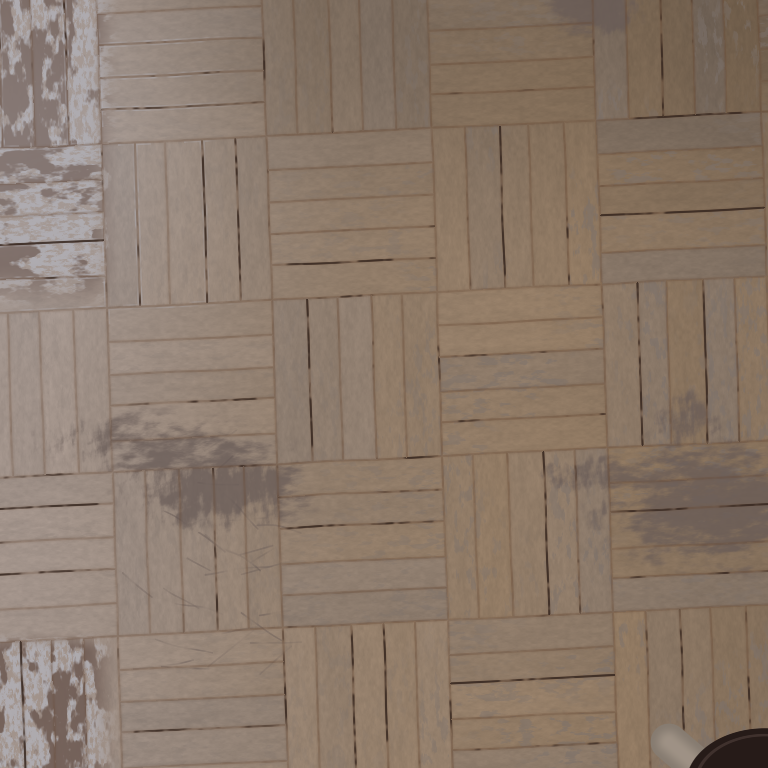
A three.js fragment shader for this texture:

```glsl
varying vec2 vUv;

const vec2 GRID_ORIGIN = vec2(0.3542, 0.6094);
const vec2 TILE_RIGHT = vec2(0.2148, 0.0104);
const vec2 TILE_UP = vec2(-0.0072, 0.2135);
const float TILE_SIZE = 0.214;
const float STRIPS = 5.0;
const float JOINT_WIDTH = 0.0006;
const float SOFT = 0.0016;
const float SCRATCHES = 26.0;

const vec3 TAN = vec3(0.570, 0.492, 0.420);
const vec3 PALE = vec3(0.635, 0.580, 0.550);
const vec3 HONEY = vec3(0.580, 0.480, 0.375);
const vec3 WORN_GREY = vec3(0.535, 0.490, 0.465);
const vec3 SCUFF = vec3(0.400, 0.350, 0.335);
const vec3 GLARE = vec3(0.690, 0.685, 0.710);
const vec3 BARE_WOOD = vec3(0.430, 0.355, 0.325);
const vec3 JOINT_RUST = vec3(0.400, 0.285, 0.205);
const vec3 JOINT_DARK = vec3(0.200, 0.145, 0.120);
const vec3 POT_DARK = vec3(0.150, 0.105, 0.095);
const vec3 POT_RIM = vec3(0.290, 0.230, 0.210);
const vec3 HANDLE = vec3(0.620, 0.570, 0.520);

float hash(vec2 p) {
  vec3 q = fract(vec3(p.xyx) * 0.1031);
  q += dot(q, q.yzx + 33.33);
  return fract((q.x + q.y) * q.z);
}

float noise(vec2 p) {
  vec2 i = floor(p), f = fract(p);
  f = f * f * (3.0 - 2.0 * f);
  return mix(mix(hash(i), hash(i + vec2(1, 0)), f.x),
             mix(hash(i + vec2(0, 1)), hash(i + vec2(1, 1)), f.x), f.y);
}

float fbm(vec2 p) {
  float sum = 0.0, amp = 0.53;
  for (int i = 0; i < 4; i++) {
    sum += amp * noise(p);
    p = p * 2.1 + 17.3;
    amp *= 0.5;
  }
  return sum;
}

float stroke(float d, float width) {
  return 1.0 - smoothstep(width, width + SOFT, d);
}

float segment(vec2 p, vec2 a, vec2 b) {
  vec2 ab = b - a;
  return length(p - a - ab * clamp(dot(p - a, ab) / dot(ab, ab), 0.0, 1.0));
}

float blob(vec2 p, vec2 center, vec2 size) {
  vec2 q = (p - center) / size;
  return exp(-dot(q, q));
}

void main() {
  vec2 p = vUv;

  // Skewed tile grid, alternating strip direction
  vec2 d = p - GRID_ORIGIN;
  float det = TILE_RIGHT.x * TILE_UP.y - TILE_RIGHT.y * TILE_UP.x;
  vec2 g = vec2(d.x * TILE_UP.y - d.y * TILE_UP.x, TILE_RIGHT.x * d.y - TILE_RIGHT.y * d.x) / det;
  g += 0.008 * (vec2(noise(p * 14.0), noise(p * 14.0 + 40.0)) - 0.5);
  vec2 tile = floor(g), f = fract(g);
  bool upright = mod(tile.x + tile.y, 2.0) > 0.5;
  vec2 local = upright ? f.yx : f;

  // Strips with slightly uneven joints
  float s = local.y * STRIPS;
  float joint = floor(s + 0.5);
  float inner = step(0.5, joint) * step(joint, STRIPS - 0.5);
  float jointSeed = hash(tile * 9.0 + joint * 2.3 + 150.0);
  float offset = s - joint - inner * 0.16 * (jointSeed - 0.5);
  float strip = offset < 0.0 ? joint - 1.0 : joint;
  float seed = hash(tile * 13.0 + strip * 3.7 + 210.0);
  float tint = hash(tile * 5.0 + strip * 8.3 + 330.0);

  // Wood tone and light across the floor
  float leftSide = 1.0 - smoothstep(0.0, 0.5, p.x);
  float rightSide = smoothstep(0.3, 0.8, p.x);
  vec3 col = mix(TAN, PALE, 0.9 * leftSide);
  col = mix(col, HONEY, rightSide * (0.25 + 0.5 * tint));
  col = mix(col, WORN_GREY, 0.35 * smoothstep(0.5, 0.0, tint));
  col *= 1.0 - 0.15 * smoothstep(0.6, 1.0, p.y) * smoothstep(0.1, 0.45, p.x);
  col *= 1.0 - 0.08 * smoothstep(0.65, 1.0, p.x);
  col *= 0.975 + 0.05 * seed;

  // Grain and flecked wear along each strip
  vec2 grainPos = vec2(local.x * 5.0, s * 5.0) + seed * 91.0;
  float grain = fbm(grainPos);
  float fine = fbm(grainPos * vec2(6.0, 2.5) + 11.0);
  col *= 1.0 + 0.06 * (grain - 0.5) + 0.10 * (fine - 0.5);
  float fleck = smoothstep(0.54, 0.68, fbm(grainPos * vec2(2.5, 1.3) + 7.0));
  float wearArea = smoothstep(0.4, 0.7, noise(p * 7.0 + seed * 3.0));
  col = mix(col, WORN_GREY * 0.9, fleck * wearArea * (0.15 + 0.4 * rightSide));

  // Peeling varnish in the glare on the left
  float peelArea = smoothstep(0.16, 0.11, p.x) * (smoothstep(0.59, 0.66, p.y) + smoothstep(0.18, 0.15, p.y));
  float peel = smoothstep(0.44, 0.56, fbm(grainPos * vec2(1.3, 0.5) + 31.0) + 0.32 * (seed - 0.55));
  vec3 varnish = mix(PALE, GLARE, smoothstep(0.3, 0.6, fine));
  col = mix(col, mix(varnish, BARE_WOOD, peel), 0.85 * peelArea);
  col = mix(col, GLARE, 0.28 * blob(p, vec2(0.0, 0.82), vec2(0.28, 0.22)));

  // Dark scuffed areas broken into streaks
  float scuffs = 0.95 * blob(p, vec2(0.29, 0.36), vec2(0.11, 0.05)) + 0.5 * blob(p, vec2(0.18, 0.43), vec2(0.16, 0.04));
  scuffs += blob(p, vec2(0.93, 0.34), vec2(0.14, 0.075)) + 0.6 * blob(p, vec2(0.75, 0.385), vec2(0.06, 0.02));
  scuffs += 1.3 * blob(p, vec2(0.77, 1.0), vec2(0.06, 0.04)) + 0.5 * blob(p, vec2(0.9, 0.46), vec2(0.05, 0.04));
  float smear = 0.5 * fbm(grainPos * vec2(2.0, 1.2) + 53.0) + 0.5 * fbm(mat2(0.9, -0.4, 0.4, 0.9) * p * vec2(40.0, 75.0));
  float scuffed = smoothstep(0.05, 0.36, scuffs * 0.55 + 0.9 * (smear - 0.5) - 0.08) * smoothstep(0.06, 0.4, scuffs);
  col = mix(col, SCUFF, 0.72 * scuffed);

  // Fine scratches around the left scuff
  for (float i = 0.0; i < SCRATCHES; i++) {
    vec2 start = vec2(0.12 + 0.22 * hash(vec2(i, 2.0)), 0.12 + 0.30 * hash(vec2(i, 5.0)));
    float angle = -0.8 + 1.6 * hash(vec2(i, 8.0));
    vec2 end = start + (0.03 + 0.06 * hash(vec2(i, 11.0))) * vec2(cos(angle), sin(angle));
    float bend = 0.008 * (noise(p * 22.0 + i) - 0.5);
    col = mix(col, SCUFF, 0.5 * stroke(segment(p + bend, start, end), 0.0003) * noise(p * 70.0 + i));
  }

  // Faint rusty joints, opening into broken dark gaps
  float stripGap = inner > 0.5 ? abs(offset) * TILE_SIZE / STRIPS : 1.0;
  vec2 edge = min(f, 1.0 - f) * TILE_SIZE;
  float tileGap = min(edge.x, edge.y);
  bool onTileEdge = tileGap < stripGap;
  float gap = min(stripGap, tileGap);
  float broken = noise(vec2(local.x * 6.0, jointSeed * 80.0));
  float chips = noise(p * 130.0);
  float depth = onTileEdge ? 0.85 * noise(p * 13.0 + 5.0) : 0.6 * jointSeed + 0.4 * broken;
  float open = smoothstep(0.58, 0.8, depth + 0.25 * (chips - 0.5));
  float faint = (0.22 + 0.3 * depth) * (0.6 + 0.6 * chips) * mix(1.0, 0.6, leftSide);
  col = mix(col, JOINT_RUST, 0.12 * (1.0 - smoothstep(0.0, 0.005, gap)));
  col = mix(col, JOINT_RUST, faint * stroke(gap, JOINT_WIDTH));
  col = mix(col, JOINT_DARK, 0.8 * open * stroke(gap, JOINT_WIDTH * (0.3 + 0.7 * depth)));
  float shine = stroke(abs(gap - 0.0025), 0.0002) * step(0.5, jointSeed) * chips;
  col = mix(col, GLARE, 0.6 * shine * smoothstep(0.35, 0.2, p.x) * smoothstep(0.5, 0.65, p.y));

  // Pot and handle in the corner
  float handle = segment(p, vec2(0.871, 0.034), vec2(0.905, 0.005)) - 0.023;
  col = mix(col, HANDLE * (0.85 + 0.15 * smoothstep(0.0, -0.02, handle)), stroke(handle, 0.0));
  float pot = (length((p - vec2(0.996, -0.022)) / vec2(0.102, 0.073)) - 1.0) * 0.08;
  col = mix(col, POT_DARK, stroke(pot, 0.0));
  col = mix(col, POT_RIM, 0.7 * stroke(abs(pot + 0.009), 0.001));

  gl_FragColor = vec4(col, 1.0);
}
```
